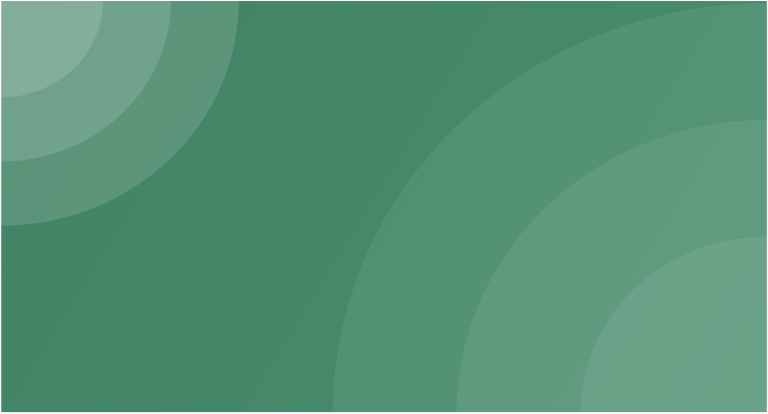
A Shadertoy shader for this background:

```glsl
// Green diagonal gradient with translucent nested arcs in two opposite corners and a thin white frame.

const vec3 WHITE = vec3(1.0);
const vec3 GREEN_DARK = vec3(0.258, 0.512, 0.393);
const vec3 GREEN_LIGHT = vec3(0.288, 0.557, 0.432);
const int RING_COUNT = 3;

// Antialiased coverage of the region where the signed distance is negative.
float coverage(float dist, float pixel) {
    return clamp(0.5 - dist / pixel, 0.0, 1.0);
}

// Approximate signed distance to a horizontally stretched circle.
float ellipseDistance(vec2 p, float radius, float stretch) {
    vec2 radii = radius * vec2(stretch, 1.0);
    float k = length(p / radii);
    float slope = length(p / (radii * radii));
    return k * (k - 1.0) / max(slope, 1e-4);
}

// Signed distance to the box spanned by two corners.
float boxDistance(vec2 p, vec2 low, vec2 high) {
    vec2 d = max(low - p, p - high);
    return max(d.x, d.y);
}

// Stacks translucent white discs that share one centre.
vec3 addRings(vec3 color, vec2 p, float innerRadius, float ringStep,
              float stretch, float opacity, float pixel) {
    for (int i = 0; i < RING_COUNT; i++) {
        float radius = innerRadius + ringStep * float(i);
        float disc = coverage(ellipseDistance(p, radius, stretch), pixel);
        color = mix(color, WHITE, opacity * disc);
    }
    return color;
}

void mainImage(out vec4 fragColor, in vec2 fragCoord) {
    // Canvas height is one unit
    float pixel = 1.0 / iResolution.y;
    vec2 p = fragCoord * pixel;
    vec2 canvas = iResolution.xy * pixel;
    vec2 low = vec2(0.0030, 0.0045);
    vec2 high = canvas - vec2(0.0028, 0.0025);

    // Diagonal background, lighter toward the lower right
    vec2 uv = p / canvas;
    float blend = clamp(0.75 * uv.x + 0.25 * (1.0 - uv.y), 0.0, 1.0);
    vec3 color = mix(GREEN_DARK, GREEN_LIGHT, blend);

    // Corner arcs
    vec2 topLeft = vec2(low.x, high.y);
    vec2 bottomRight = vec2(high.x, low.y);
    color = addRings(color, p - topLeft, 0.2325, 0.1550, 1.057, 0.130, pixel);
    color = addRings(color, p - bottomRight, 0.4240, 0.2820, 1.061, 0.067, pixel);

    // White frame
    color = mix(WHITE, color, coverage(boxDistance(p, low, high), pixel));
    fragColor = vec4(color, 1.0);
}
```
